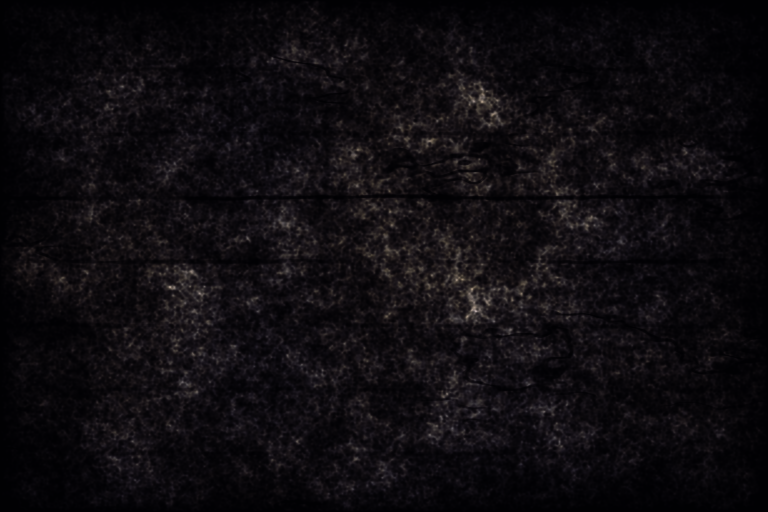
Reproduce this texture procedurally as a Shadertoy shader.

```glsl
// Dark weathered wall: gritty stains, horizontal plank seams, ragged cracks and a vignette.

float hash(vec2 p) {
    vec3 q = fract(vec3(p.xyx) * 0.1031);
    q += dot(q, q.yzx + 33.33);
    return fract((q.x + q.y) * q.z);
}

// Value noise centred on zero
float noise(vec2 p) {
    vec2 cell = floor(p), f = fract(p);
    f = f * f * (3.0 - 2.0 * f);
    float low = mix(hash(cell), hash(cell + vec2(1, 0)), f.x);
    float high = mix(hash(cell + vec2(0, 1)), hash(cell + vec2(1, 1)), f.x);
    return mix(low, high, f.y) - 0.5;
}

float fbm(vec2 p) {
    float sum = 0.0, amp = 0.6;
    for (int i = 0; i < 4; i++) {
        sum += amp * noise(p);
        p = mat2(1.6, 1.2, -1.2, 1.6) * p + 17.3;
        amp *= 0.6;
    }
    return sum;
}

// Log-brightness of the surface, from broad stains down to grit
float grime(vec2 p) {
    mat2 turn = mat2(0.8, 0.6, -0.6, 0.8);
    float stains = 0.75 * noise(p * 6.0 + 3.0) + 1.15 * noise(turn * p * 14.0 + 9.0);
    float streaks = 0.4 * noise(p * vec2(14.0, 3.0) + 41.0);
    float blotches = 0.85 * noise(turn * p * 29.0) + 0.85 * noise(p * 66.0 + 5.0);
    float grit = 1.15 * noise(turn * p * 120.0) + 1.2 * noise(turn * p.yx * 185.0 + 7.0);
    float specks = 0.9 * noise(p * vec2(205.0, 225.0));
    return stains + streaks + blotches + grit + specks;
}

// Remaining light after the dark plank joints
float seams(vec2 p) {
    float y = (p.y - 0.115 + 0.008 * fbm(p * vec2(9.0, 3.0))) / 0.125;
    float row = floor(y + 0.5);
    float d = abs(y - row) * 0.125;
    float strength = 0.35 + 0.6 * exp(-(row - 3.6) * (row - 3.6));
    float broken = smoothstep(-0.4, 0.05, noise(vec2(p.x * 4.0, row * 7.3)));
    float ragged = 0.0045 + 0.006 * (noise(p * 45.0) + 0.5);
    float line = 1.0 - smoothstep(0.001, ragged, d);
    float shadow = 0.5 * exp(-d / 0.012);
    return 1.0 - strength * mix(0.4, 1.0, broken) * max(line, shadow);
}

// Remaining light after short jagged cracks and pits
float cracks(vec2 p) {
    float contour = abs(fbm(p * vec2(5.0, 13.0) + 23.0));
    float gate = smoothstep(0.12, 0.28, noise(p * vec2(3.5, 6.0) + 61.0));
    float crack = gate * (1.0 - smoothstep(0.01, 0.05, contour));
    float pits = smoothstep(0.22, 0.4, noise(p * vec2(30.0, 42.0) + 80.0));
    return (1.0 - 0.7 * crack) * (1.0 - 0.4 * pits);
}

void mainImage(out vec4 fragColor, in vec2 fragCoord) {
    vec2 uv = fragCoord / iResolution.xy;
    vec2 p = fragCoord / iResolution.y;

    vec2 edge = 4.0 * uv * (1.0 - uv);
    float vignette = pow(edge.x * edge.y, 0.55);

    float light = 0.081 * exp(grime(p)) * vignette;
    light = max(light * seams(p) * cracks(p) - 0.005, 0.0);

    // Violet shadows turn to grey-beige on the bright grit
    vec3 violet = vec3(1.09, 0.88, 1.0);
    vec3 beige = vec3(1.07, 0.98, 0.94);
    vec3 tint = mix(violet, beige, smoothstep(0.05, 0.22, light));
    float warmth = noise(p * 4.0 + 13.0) + 0.8 * noise(p * 110.0 + 31.0) + 0.12 - 0.2 * uv.x;
    tint *= 1.0 + warmth * vec3(0.1, 0.04, -0.18);

    vec3 color = vec3(0.004, 0.003, 0.013) + light * tint;
    fragColor = vec4(color, 1.0);
}
```
